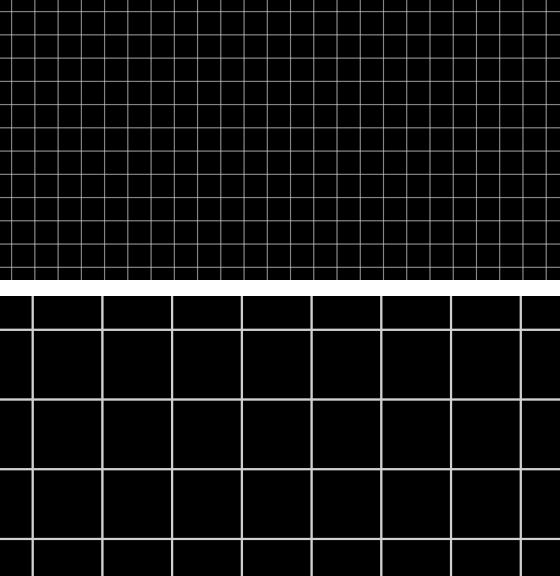
Top: the whole. Bottom: its middle third, enlarged.
This pattern is drawn by a Shadertoy shader. Its source:

```glsl
// Thin pale grey square grid on black, laid out from the top left corner.

// Coverage of a line by distance from its centre; lines finer than
// the smoothing radius fade so that their total light is kept.
vec2 lineCoverage(vec2 dist, float halfWidth, float blur) {
    float core = max(halfWidth - 0.5 * blur, 0.0);
    float gain = min(1.0, 2.0 * halfWidth / blur);
    return gain * (1.0 - smoothstep(core, core + blur, dist));
}

void mainImage(out vec4 fragColor, in vec2 fragCoord) {
    // Canvas heights, measured rightwards and downwards
    vec2 pos = vec2(fragCoord.x, iResolution.y - fragCoord.y) / iResolution.y;

    // Lines run through the middle of each repeat
    float period = 85.0 / 1024.0;
    vec2 dist = abs(fract(pos / period) - 0.5) * period;

    // Union of the vertical and horizontal lines
    vec2 cover = lineCoverage(dist, 0.00137, 1.2 / iResolution.y);
    float grid = 1.0 - (1.0 - cover.x) * (1.0 - cover.y);

    fragColor = vec4(vec3(0.815) * grid, 1.0);
}
```
